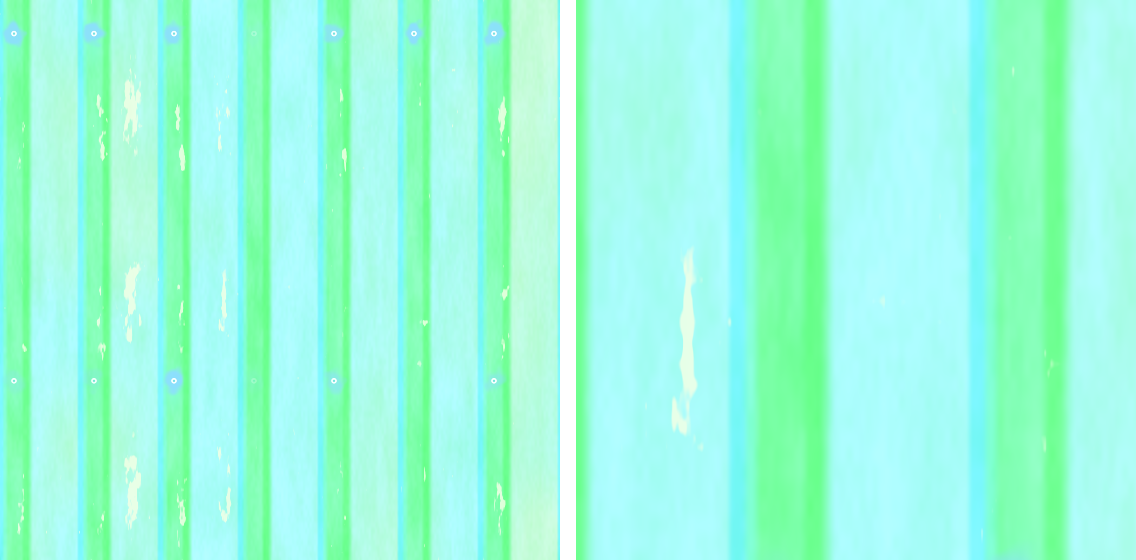
Left, the full canvas; right, a detail of the centre.
Give the GLSL for this texture, as a Shadertoy shader.

```glsl
// Seven vertical ribs of painted corrugated sheet: cyan crease, green rib, pale panel.
// Each rib is a soft colour profile; wrapping noise adds tint, streaks and flaked
// paint, and two rows of screws sit in stained blue halos.

const float RIBS = 7.0;
const float TAU = 6.2831853;

const vec3 CREASE = vec3(0.48, 0.97, 0.99);
const vec3 TEAL = vec3(0.52, 1.00, 0.85);
const vec3 RIB = vec3(0.53, 1.00, 0.73);
const vec3 SHADE = vec3(0.43, 1.00, 0.57);
const vec3 MINT = vec3(0.69, 0.99, 0.88);
const vec3 ICE = vec3(0.66, 0.99, 0.98);
const vec3 CREAM = vec3(0.78, 0.99, 0.86);
const vec3 FLAKE = vec3(0.95, 1.00, 0.90);
const vec3 HALO = vec3(0.55, 0.87, 1.00);

// Variation from rib to rib
const float COOLNESS[7] = float[7](0.35, 0.0, 1.0, 0.75, 0.25, 0.55, -0.8);
const float PANEL_WEAR[7] = float[7](0.0, 1.0, 0.85, 0.0, 0.0, 0.0, 0.0);
const float RIB_WEAR[7] = float[7](0.6, 0.95, 1.0, 0.0, 0.7, 0.3, 0.9);
const float UPPER_STAIN[7] = float[7](0.9, 0.9, 0.9, 0.1, 0.75, 0.95, 0.9);
const float LOWER_STAIN[7] = float[7](0.25, 0.25, 0.95, 0.1, 0.55, 0.0, 0.45);

float hash(vec2 p) {
    vec3 q = fract(p.xyx * 0.1031);
    q += dot(q, q.yzx + 33.33);
    return fract((q.x + q.y) * q.z);
}

// Value noise that wraps over the unit square
float noise(vec2 uv, vec2 cells) {
    vec2 p = uv * cells;
    vec2 i = floor(p);
    vec2 f = smoothstep(0.0, 1.0, p - i);
    float a = hash(mod(i, cells));
    float b = hash(mod(i + vec2(1, 0), cells));
    float c = hash(mod(i + vec2(0, 1), cells));
    float d = hash(mod(i + vec2(1, 1), cells));
    return mix(mix(a, b, f.x), mix(c, d, f.x), f.y);
}

float fbm(vec2 uv, vec2 cells) {
    float sum = 0.0, weight = 0.57;
    for (int k = 0; k < 3; k++) {
        sum += weight * noise(uv, cells);
        cells *= 2.0;
        weight *= 0.5;
    }
    return sum;
}

float bump(float x, float centre, float radius) {
    return 1.0 - smoothstep(0.0, radius, abs(x - centre));
}

// Three worn stretches along the height
float stretches(float y, float centre) {
    return smoothstep(-0.5, 0.8, cos(TAU * 3.0 * (y - centre)));
}

// Colour across one rib, u running from crease to crease
vec3 profile(float u, vec3 panel, float mottle) {
    vec3 rib = mix(RIB, SHADE, clamp(mottle, 0.0, 0.7));
    vec3 col = mix(CREASE, TEAL, smoothstep(0.02, 0.06, u));
    col = mix(col, rib, smoothstep(0.06, 0.11, u));
    col = mix(col, SHADE, smoothstep(0.26, 0.31, u));
    col = mix(col, panel, smoothstep(0.34, 0.42, u));
    return mix(col, CREASE, smoothstep(0.955, 0.99, u));
}

// Blue stain with a small ringed screw head at its centre
vec3 addScrew(vec3 col, vec2 d, float stain, float ragged, float px) {
    float r = length(d * vec2(1.0, 0.85)) + 0.012 * (ragged - 0.5);
    float run = bump(d.x, 0.0, 0.024) * bump(d.y, -0.015, 0.06);
    col = mix(col, TEAL, 0.7 * stain * run);
    col = mix(col, HALO, stain * (1.0 - smoothstep(0.010, 0.022, r)));
    float head = length(d);
    float ring = 1.0 - smoothstep(0.0008, 0.0008 + px, abs(head - 0.0033));
    float core = 1.0 - smoothstep(0.0012, 0.0012 + px, head);
    float shown = smoothstep(0.0, 0.3, stain);
    col = mix(col, vec3(0.97, 1.0, 1.0), ring * shown);
    return mix(col, vec3(0.42, 0.88, 0.85), 0.7 * core * shown);
}

void mainImage(out vec4 fragColor, in vec2 fragCoord) {
    vec2 uv = fragCoord / iResolution.xy;
    float px = 1.0 / iResolution.y;
    float u = fract(uv.x * RIBS);
    float cell = floor(uv.x * RIBS);
    int id = int(cell);

    // Panel tint drifts slowly down the sheet
    float streak = fbm(uv, vec2(56, 10));
    float cool = COOLNESS[id] + 1.5 * (noise(uv, vec2(7, 5)) - 0.5) + 0.7 * (streak - 0.5);
    vec3 panel = mix(MINT, ICE, clamp(cool, 0.0, 1.0));
    panel = mix(panel, CREAM, clamp(-cool, 0.0, 1.0));
    float mottle = 1.6 * (fbm(uv, vec2(35, 9)) - 0.4);
    vec3 col = profile(u, panel, mottle);

    // Fine streaks and grain
    float grain = noise(uv, vec2(256, 96));
    col += vec3(0.10, 0.01, 0.10) * (streak - 0.5) + vec3(0.03, 0.0, 0.04) * (grain - 0.5);

    // Flaked paint on some panels and on the shaded rib edge
    float onPanel = PANEL_WEAR[id] * bump(u, 0.48 + 0.16 * cell, 0.22) * stretches(uv.y, 0.13);
    float fade = mix(0.72, 1.0, bump(uv.y, 0.77, 0.2));
    float onRib = RIB_WEAR[id] * bump(u, 0.27, 0.13) * stretches(uv.y, 0.77) * fade;
    float flakes = fbm(uv, vec2(120, 40)) + 0.44 * max(onPanel, onRib);
    col = mix(col, FLAKE, 0.85 * smoothstep(0.85, 0.98, flakes));

    // Two rows of screws
    vec2 d = vec2((u - 0.175) / RIBS, uv.y);
    float ragged = noise(uv, vec2(84, 84));
    col = addScrew(col, d - vec2(0, 0.94), UPPER_STAIN[id], ragged, px);
    col = addScrew(col, d - vec2(0, 0.32), LOWER_STAIN[id], ragged, px);

    fragColor = vec4(clamp(col, 0.0, 1.0), 1.0);
}
```
